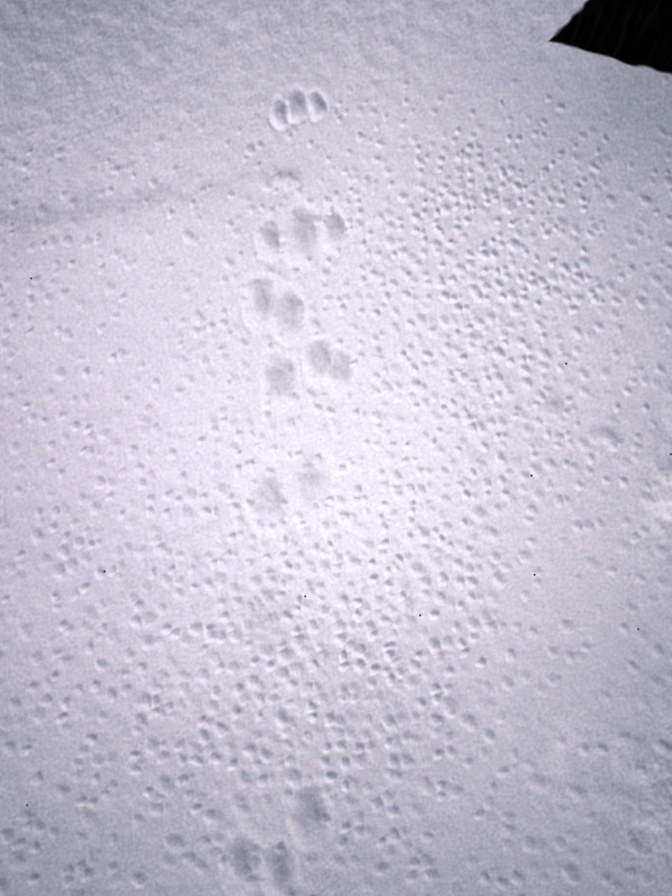
This texture is drawn by a Shadertoy shader. Its source:

```glsl
vec2 hash2(vec2 p) {
    vec3 q = fract(p.xyx * vec3(0.1031, 0.103, 0.0973));
    q += dot(q, q.yzx + 33.33);
    return fract((q.xx + q.yz) * q.zy);
}

float gradDot(vec2 cell, vec2 offset) {
    return dot(hash2(cell) * 2.0 - 1.0, offset);
}

float gradientNoise(vec2 p) {
    vec2 i = floor(p), f = fract(p), e = vec2(0, 1);
    vec2 u = f * f * f * (f * (f * 6.0 - 15.0) + 10.0);
    return mix(mix(gradDot(i, f), gradDot(i + e.yx, f - e.yx), u.x),
               mix(gradDot(i + e.xy, f - e.xy), gradDot(i + 1.0, f - 1.0), u.x), u.y);
}

float fbm(vec2 p) {
    float sum = 0.0, amp = 1.0;
    for (int i = 0; i < 4; i++) {
        sum += amp * gradientNoise(p);
        p = mat2(1.6, 1.2, -1.2, 1.6) * p + 7.3;
        amp *= 0.55;
    }
    return sum;
}

float blob(vec2 p, vec2 center, vec2 radius) {
    vec2 d = (p - center) / radius;
    return exp(-dot(d, d));
}

float dentDensity(vec2 p) {
    float density = 0.40 + 0.7 * blob(p, vec2(0.39, 0.31), vec2(0.19, 0.22))
                  + 0.55 * blob(p, vec2(0.53, 0.68), vec2(0.14, 0.24))
                  + 0.25 * blob(p, vec2(0.15, 0.12), vec2(0.25, 0.3));
    density -= 0.25 * blob(p, vec2(0.63, 0.30), vec2(0.09, 0.12));
    return density * (1.0 - 0.8 * smoothstep(0.8, 0.95, p.y));
}

// Drip dents on a jittered grid that shrinks with distance
float dents(vec2 p, float density) {
    float cellSize = 0.0195 - 0.010 * p.y;
    vec2 q = vec2((p.x - 0.37) / cellSize, -100.0 * log(cellSize));
    q += 0.25 * vec2(gradientNoise(q * 1.3), gradientNoise(q * 1.3 + 40.0));
    vec2 base = floor(q);
    float depth = 0.0;
    for (int y = -1; y <= 1; y++)
    for (int x = -1; x <= 1; x++) {
        vec2 cell = base + vec2(x, y);
        vec2 rnd = hash2(cell + 150.0), kind = hash2(cell + 431.0);
        vec2 d = q - cell - 0.05 - 0.9 * rnd;
        d.x += 0.4 * (kind.y - 0.4) * d.y;
        float r = length(d) / mix(0.30, 0.50, kind.y * kind.y);
        float present = smoothstep(0.0, 0.2, density - kind.x);
        depth = max(depth, present * (0.35 + 0.65 * rnd.x) * smoothstep(1.4, 0.2, r));
    }
    return depth * (0.35 + 0.65 * density);
}

// Paw prints: center and radius, each a bowl with a raised rim
float prints(vec2 p) {
    const vec3 paws[16] = vec3[16](
        vec3(0.312, 0.871, 0.012), vec3(0.330, 0.881, 0.012), vec3(0.352, 0.881, 0.011),
        vec3(0.300, 0.729, 0.015), vec3(0.336, 0.735, 0.023), vec3(0.371, 0.741, 0.016),
        vec3(0.291, 0.660, 0.020), vec3(0.320, 0.646, 0.020), vec3(0.310, 0.571, 0.021),
        vec3(0.356, 0.594, 0.018), vec3(0.377, 0.582, 0.018), vec3(0.300, 0.438, 0.025),
        vec3(0.341, 0.456, 0.028), vec3(0.344, 0.088, 0.024), vec3(0.267, 0.034, 0.023),
        vec3(0.309, 0.027, 0.021));
    vec2 warped = p + 0.008 * vec2(gradientNoise(p * 45.0), gradientNoise(p * 45.0 + 9.0));
    float depth = 0.0, rim = 0.0;
    for (int i = 0; i < 16; i++) {
        float d = length((warped - paws[i].xy) / (paws[i].z * vec2(0.85, 1.3)));
        depth = max(depth, smoothstep(1.2, 0.2, d));
        rim = max(rim, exp(-pow((d - 1.25) / 0.22, 2.0)));
    }
    depth -= 0.22 * rim * (1.0 - depth);
    // Shallow marks beside the trail
    depth += 0.7 * blob(warped, vec2(0.318, 0.800), vec2(0.018, 0.008));
    depth += 0.7 * blob(warped, vec2(0.615, 0.544), vec2(0.012));
    depth += 0.6 * blob(warped, vec2(0.677, 0.512), vec2(0.013, 0.01));
    return depth + 0.5 * blob(warped, vec2(0.297, 0.305), vec2(0.03, 0.035));
}

float relief(vec2 p) {
    float density = dentDensity(p);
    float churned = blob(p, vec2(0.75, 0.12), vec2(0.06, 0.10))
                  + blob(p, vec2(0.75, 0.45), vec2(0.04, 0.09))
                  + 0.5 * blob(p, vec2(0.63, 0.16), vec2(0.05, 0.05));
    float crust = smoothstep(0.78, 0.98, p.y - 0.25 * p.x + 0.08);
    float trail = prints(p);
    return -0.20 * dents(p, density) * (1.0 - 0.85 * clamp(trail, 0.0, 1.0)) - 0.27 * trail
         + 0.34 * churned * fbm(p * 20.0)
         + (0.03 + 0.06 * density * density + 0.08 * crust) * fbm(p * 48.0);
}

void mainImage(out vec4 fragColor, in vec2 fragCoord) {
    vec2 p = fragCoord / iResolution.y;
    float px = 1.0 / iResolution.y;

    // Broad light falling off toward the corners
    float falloff = length((p - vec2(0.35, 0.54)) / vec2(0.56, 0.60));
    float light = mix(0.895, 0.55, smoothstep(0.05, 1.3, falloff));
    light += 0.07 * blob(p, vec2(0.40, 0.44), vec2(0.12, 0.13));
    light += 0.03 * fbm(p * 6.0);
    light -= 0.06 * blob(p, vec2(0.0, 1.0), vec2(0.30, 0.14));
    light -= 0.08 * blob(p, vec2(0.75, 0.87), vec2(0.15, 0.10));

    // Grey drift crease rising to the right
    float crease = p.y - 0.745 - 0.22 * p.x - 0.04 * fbm(p * 18.0);
    light -= 0.07 * exp(-pow(crease / 0.016, 2.0)) * smoothstep(0.34, 0.15, p.x);

    // Relief lit from beyond the top edge
    vec2 toLight = vec2(0.0010, 0.0021);
    light += 1.15 * (relief(p - toLight) - relief(p + toLight)) + 0.36 * relief(p) + 0.02;
    light -= 0.6 * max(light - 0.91, 0.0);

    // Cool shadows, lavender mid tones and fine grain
    vec3 tint = mix(vec3(-0.008, 0.0, 0.065), vec3(0.010, -0.006, 0.045), smoothstep(0.56, 0.80, light));
    vec3 color = light + tint;
    color.rb += 0.012 * blob(p, vec2(0.05, 0.5), vec2(0.3));
    color += 0.06 * gradientNoise(p * 230.0 + 11.0);
    color += 0.06 * vec3(gradientNoise(p * 260.0), gradientNoise(p * 260.0 + 31.0), gradientNoise(p * 260.0 + 67.0));

    // Sparse dark debris
    vec2 cell = floor(p / 0.13), rnd = hash2(cell + 57.0);
    float speck = length(p - (cell + 0.1 + 0.8 * rnd) * 0.13) - 0.001;
    color = mix(color, vec3(0.2), smoothstep(px, -px, speck) * step(0.75, hash2(cell + 91.0).x));

    // Tree base with streaked bark
    float ground = p.y - 0.953 + 0.28 * (p.x - 0.62) + 0.006 * gradientNoise(p * 50.0);
    float side = (p.x - 0.622 - 0.95 * (p.y - 0.963)) * 0.72 + 0.004 * gradientNoise(p * 70.0);
    float trunk = min(ground, side);
    float bark = 0.006 + 0.06 * max(0.0, gradientNoise(vec2(p.x * 150.0 - p.y * 60.0, p.y * 28.0)));
    color = mix(color, bark * vec3(1.1, 0.95, 0.9), smoothstep(-0.0015 - px, 0.0015 + px, trunk));

    fragColor = vec4(clamp(color, 0.0, 1.0), 1.0);
}
```
